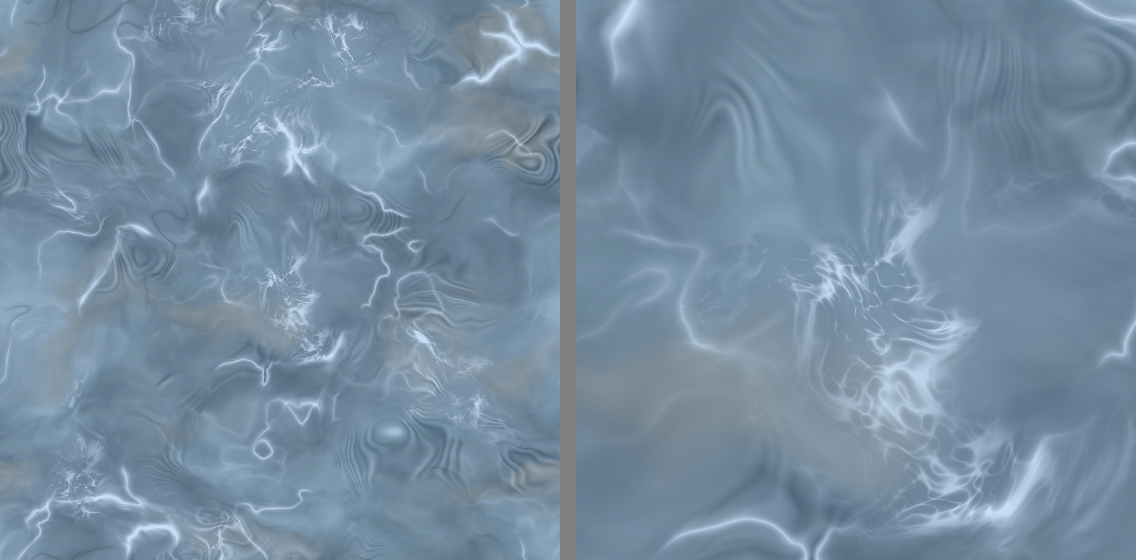
Left, the full canvas; right, a detail of the centre.
Give the GLSL for this texture, as a Shadertoy shader.

```glsl
// Tiling blue-grey marble with silky folds, tan stains, white veins and lacy foam.

const vec3 SLATE = vec3(0.365, 0.455, 0.535);
const vec3 BLUE  = vec3(0.430, 0.530, 0.610);
const vec3 HAZE  = vec3(0.545, 0.650, 0.745);
const vec3 TAN   = vec3(0.540, 0.575, 0.590);
const vec3 FOAM  = vec3(0.800, 0.885, 0.980);
const vec3 CRACK = vec3(0.270, 0.350, 0.420);

const float BROAD_WARP = 0.110;    // large swirls, in canvas widths
const float FINE_WARP  = 0.036;    // ragged edges of veins and foam
const float VEIN_WIDTH = 0.0035;
const float FOLD_COUNT = 44.0;
const float GRAIN = 0.085;

// Random gradient for a lattice cell, wrapped to the period.
vec2 gradientAt(vec2 cell, vec2 period, float seed) {
    cell = floor(mod(cell + 0.5, period));
    vec3 h = fract(vec3(cell, seed) * vec3(0.1031, 0.1030, 0.0973));
    h += dot(h, h.yzx + 33.33);
    return fract((h.xx + h.yz) * h.zy) * 2.0 - 1.0;
}

// Gradient noise that repeats after a whole number of cells.
float noise(vec2 p, vec2 period, float seed) {
    p += fract(seed * vec2(0.37, 0.71));
    vec2 cell = floor(p), f = p - cell;
    vec2 u = f * f * f * (f * (f * 6.0 - 15.0) + 10.0);
    vec2 e = vec2(0.0, 1.0);
    float a = dot(gradientAt(cell, period, seed), f);
    float b = dot(gradientAt(cell + e.yx, period, seed), f - e.yx);
    float c = dot(gradientAt(cell + e.xy, period, seed), f - e.xy);
    float d = dot(gradientAt(cell + e.yy, period, seed), f - e.yy);
    return mix(mix(a, b, u.x), mix(c, d, u.x), u.y);
}

float fbm(vec2 p, vec2 freq, int octaves, float seed) {
    float sum = 0.0, amp = 1.0;
    for (int i = 0; i < octaves; i++) {
        sum += amp * noise(p * freq, freq, seed + float(i));
        freq *= 2.0;
        amp *= 0.5;
    }
    return sum;
}

vec2 warp(vec2 p, vec2 freq, float seed) {
    return vec2(fbm(p, freq, 4, seed), fbm(p, freq, 4, seed + 7.0));
}

// Bright line of even width where a field crosses zero.
float lineAt(float field, float width, float pixel) {
    float slope = length(vec2(dFdx(field), dFdy(field))) / pixel;
    return exp(-abs(field) / (width * (min(slope, 14.0) + 0.6)));
}

// Net of thin bright filaments at several scales.
float lace(vec2 p) {
    float sum = 0.0, amp = 0.55;
    vec2 freq = vec2(10.0, 14.0);
    for (int i = 0; i < 4; i++) {
        sum += amp * exp(-abs(noise(p * freq, freq, 60.0 + float(i))) / 0.09);
        freq *= 2.0;
        amp *= 0.85;
    }
    return sum;
}

void mainImage(out vec4 fragColor, in vec2 fragCoord) {
    vec2 uv = fragCoord / iResolution.xy;
    float pixel = abs(dFdx(uv.x));
    vec2 swirl = uv + BROAD_WARP * warp(uv, vec2(3.0), 1.0);
    vec2 ragged = swirl + FINE_WARP * warp(swirl, vec2(8.0), 20.0);

    // Cloudy body with tan stains
    float tone = fbm(swirl, vec2(3.0, 4.0), 5, 31.0);
    vec3 color = mix(SLATE, BLUE, smoothstep(-0.38, 0.14, tone));
    color = mix(color, HAZE, smoothstep(0.06, 0.55, tone));
    float stain = fbm(swirl, vec2(3.0, 5.0), 5, 40.0);
    color = mix(color, TAN, 0.65 * smoothstep(0.10, 0.45, stain));

    // Smeared grain and pale wisps
    color += GRAIN * fbm(ragged, vec2(13.0, 18.0), 4, 110.0);
    float wispArea = smoothstep(-0.1, 0.4, fbm(uv, vec2(4.0), 3, 116.0));
    float wisp = exp(-abs(fbm(ragged, vec2(7.0, 9.0), 3, 120.0)) / 0.06);
    color += 0.08 * wispArea * wisp;

    // Silky folds in patches, along the contours of a smooth field
    float bend = fbm(swirl, vec2(3.0), 3, 46.0);
    float silk = noise(vec2(bend * FOLD_COUNT, uv.y * 9.0), vec2(128.0, 9.0), 50.0);
    float foldArea = smoothstep(0.08, 0.38, fbm(uv, vec2(5.0), 3, 53.0));
    color += silk * (0.012 + 0.22 * foldArea);

    // Foam drifts: a soft glow filled with lace
    float drift = fbm(swirl, vec2(2.0, 3.0), 4, 72.0);
    float foamArea = smoothstep(0.04, 0.38, drift);
    color = mix(color, HAZE, 0.40 * foamArea);
    float clumps = smoothstep(-0.25, 0.30, fbm(ragged, vec2(8.0), 3, 77.0));
    float foam = foamArea * clumps * smoothstep(0.42, 1.10, lace(ragged));
    foam += 0.6 * foamArea * foldArea * smoothstep(0.02, 0.35, silk);

    // Broken white veins, swelling in places
    float veinArea = smoothstep(0.0, 0.40, fbm(uv, vec2(4.0, 5.0), 4, 86.0));
    float veinField = fbm(ragged, vec2(3.0), 3, 82.0);
    float vein = veinArea * lineAt(veinField, VEIN_WIDTH * (0.5 + 1.2 * veinArea), pixel);
    float halo = veinArea * lineAt(veinField, VEIN_WIDTH * 5.0, pixel);
    float threadArea = smoothstep(0.0, 0.35, fbm(uv, vec2(5.0), 4, 95.0));
    float thread = threadArea * lineAt(fbm(ragged, vec2(5.0), 3, 91.0), VEIN_WIDTH * 0.7, pixel);
    color = mix(color, HAZE, 0.5 * halo);
    color = mix(color, FOAM, clamp(foam + 1.2 * vein + 0.8 * thread, 0.0, 0.95));

    // Hairline dark cracks
    float crackArea = smoothstep(0.05, 0.35, fbm(uv, vec2(5.0), 3, 101.0));
    float crack = lineAt(fbm(swirl, vec2(4.0, 6.0), 3, 105.0), 0.002, pixel);
    color = mix(color, CRACK, 0.5 * crackArea * crack);

    fragColor = vec4(clamp(color, 0.0, 1.0), 1.0);
}
```
